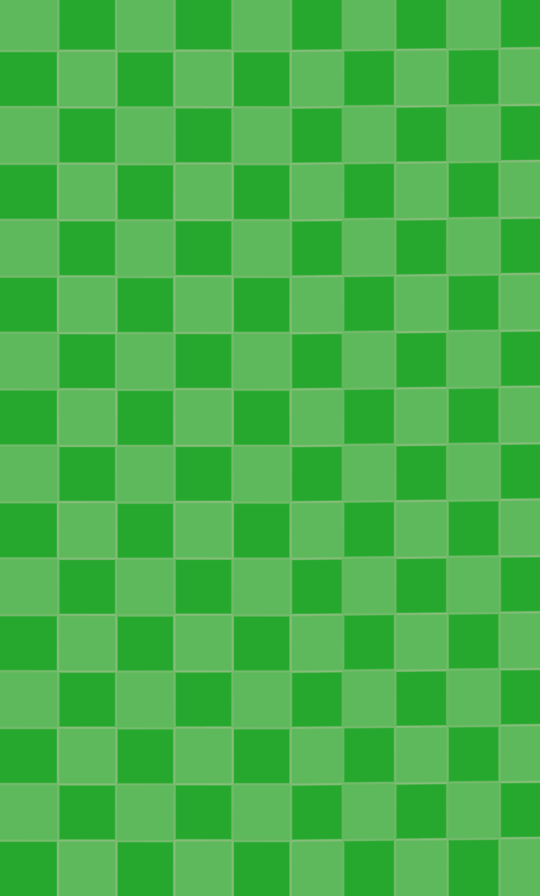
Give the GLSL for this pattern, as a Shadertoy shader.

```glsl
// Lengths are fractions of the canvas height.
const float WIDE_COLUMN   = 0.0649;
const float NARROW_COLUMN = 0.0583;
const float WIDE_COUNT    = 5.0;     // columns left of the change in width
const float ROW_HEIGHT    = 0.06296;
const float ROW_OFFSET    = -0.0013;
const float NARROW_TILT   = 0.0105;  // rise of the rows across narrow columns
const float WOBBLE        = 0.0004;
const float DARK_INSET    = 0.0015;
const float RIM_CENTER    = -0.0003;
const float RIM_HALF      = 0.0014;
const float SOFTNESS      = 0.0011;
const float RIM_STRONG    = 0.92;
const float RIM_WEAK      = 0.48;
const float NARROW_FADE   = 0.60;    // rim strength on narrow column edges
const float FIRST_FADE    = 0.20;    // the first narrow edge is nearly bare
const float BORDER_CLAMP  = 0.06;    // keeps rims off the left and lower borders

const vec3 DARK_GREEN  = vec3(0.150, 0.660, 0.180);
const vec3 LIGHT_GREEN = vec3(0.370, 0.720, 0.360);
const vec3 RIM_GREEN   = vec3(0.530, 0.745, 0.480);

// Layered sines in -1..1 for small irregularities.
float irregular(vec2 p) {
    return 0.6 * sin(dot(p, vec2(2.3, 1.7))) + 0.4 * sin(dot(p, vec2(-3.9, 5.1)) + 1.3);
}

void mainImage(out vec4 fragColor, in vec2 fragCoord) {
    vec2 p = fragCoord / iResolution.y;
    float soft = max(SOFTNESS, 0.75 / iResolution.y);

    // Grid coordinates: wide columns first, then narrow ones with rising rows
    float change = WIDE_COUNT * WIDE_COLUMN;
    float beyond = max(p.x - change, 0.0);
    float u = min(p.x, change) / WIDE_COLUMN + beyond / NARROW_COLUMN;
    float shift = ROW_OFFSET + NARROW_TILT * beyond + WOBBLE * irregular(vec2(floor(u), 0.0));
    vec2 grid = max(vec2(u, (p.y - shift) / ROW_HEIGHT), BORDER_CLAMP);
    vec2 cell = floor(grid);
    vec2 corner = floor(grid + 0.5);
    vec2 cellSize = vec2(cell.x < WIDE_COUNT ? WIDE_COLUMN : NARROW_COLUMN, ROW_HEIGHT);

    // Signed distance to the cell border, positive inside light cells
    vec2 edge = abs(grid - corner) * cellSize;
    bool isLight = mod(cell.x + cell.y, 2.0) > 0.5;
    float inside = min(edge.x, edge.y) * (isLight ? 1.0 : -1.0);

    // Rim strength follows the light cell that owns the edge
    bool nearSide = edge.x < edge.y;
    float ownerRow = cell.y + (isLight || nearSide ? 0.0 : 1.0);
    float strength = mod(ownerRow, 2.0) < 0.5 ? RIM_STRONG : RIM_WEAK;
    if (nearSide && corner.x > WIDE_COUNT) {
        strength *= corner.x < WIDE_COUNT + 1.5 ? FIRST_FADE : NARROW_FADE;
    }
    strength *= 1.0 + 0.08 * irregular(corner);

    // Shading
    float rim = 1.0 - smoothstep(RIM_HALF - soft, RIM_HALF + soft, abs(inside - RIM_CENTER));
    float cover = smoothstep(-soft, soft, inside + DARK_INSET);
    vec3 tile = mix(LIGHT_GREEN, RIM_GREEN, rim * strength);
    fragColor = vec4(mix(DARK_GREEN, tile, cover), 1.0);
}
```
